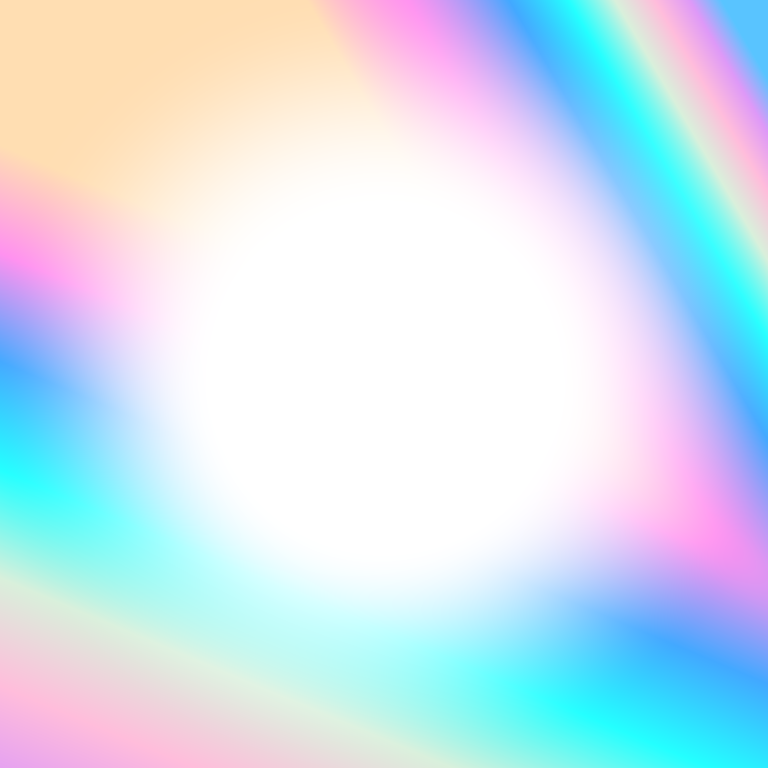
Reproduce this background procedurally as a three.js fragment shader.

```glsl
// Iridescent pastel bands sweeping around a soft white central glow.
varying vec2 vUv;

const vec3 PEACH = vec3(1.0, 0.87, 0.70);
const vec3 PINK  = vec3(1.0, 0.57, 0.94);
const vec3 BLUE  = vec3(0.26, 0.66, 1.0);
const vec3 CYAN  = vec3(0.14, 1.0, 1.0);
const vec3 CREAM = vec3(0.85, 0.94, 0.86);
const vec3 ROSE  = vec3(1.0, 0.74, 0.86);
const vec3 LILAC = vec3(0.87, 0.60, 0.97);
const vec3 SKY   = vec3(0.35, 0.77, 1.0);

// Blends towards the next colour as the phase passes from start to start + 1.
vec3 blendStop(vec3 base, vec3 next, float phase, float start) {
  return mix(base, next, clamp(phase - start, 0.0, 1.0));
}

// Colour ramp with one stop per unit of phase.
vec3 iridescence(float phase) {
  vec3 color = blendStop(PEACH, PINK, phase, 0.0);
  color = blendStop(color, BLUE, phase, 1.0);
  color = blendStop(color, CYAN, phase, 2.0);
  color = blendStop(color, CREAM, phase, 3.0);
  color = blendStop(color, ROSE, phase, 4.0);
  color = blendStop(color, LILAC, phase, 5.0);
  return blendStop(color, SKY, phase, 6.0);
}

float smoothMax(float a, float b, float width) {
  float h = max(width - abs(a - b), 0.0) / width;
  return max(a, b) + 0.25 * h * h * width;
}

// Steep bands at the upper right, narrowing towards the corner.
float upperPhase(vec2 p) {
  float d = p.x - (1.0 - p.y) * 0.588 - 0.531;
  return 1.0 + 4.2 * d + 25.7 * d * abs(d);
}

// Shallow, evenly spaced bands at the lower left.
float lowerPhase(vec2 p) {
  return (1.0 - p.y - 0.42 * p.x - 0.189) * 7.1;
}

float softDisc(vec2 p, vec2 center, float inner, float outer) {
  return 1.0 - smoothstep(inner, outer, distance(p, center));
}

void main() {
  // Both band systems meet along a pink ridge.
  float phase = smoothMax(upperPhase(vUv), lowerPhase(vUv), 0.4);
  vec3 color = iridescence(phase);

  // Central glow
  float glow = softDisc(vUv, vec2(0.5, 0.505), 0.22, 0.52);
  gl_FragColor = vec4(mix(color, vec3(1.0), glow), 1.0);
}
```
